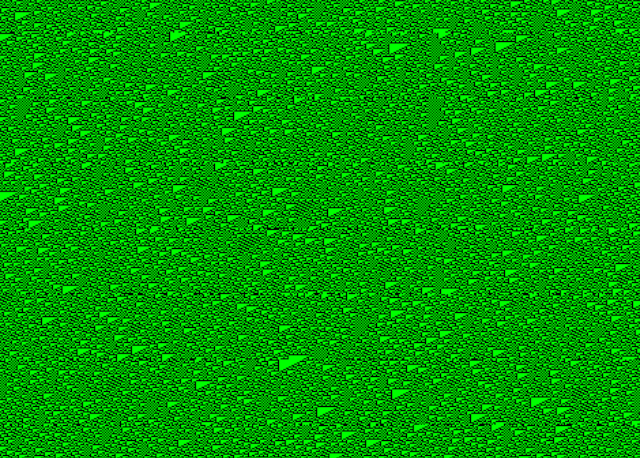
Write a Shadertoy shader that draws this pattern.

```glsl
const float CELLS_ACROSS = 470.0;
const float SOFT_WIDTH = 0.96;   // blur footprint, in cells
const float TONE = 0.68;         // brightens the half tones
const int BAND_ROWS = 48;        // rows grown from one random seed row
const vec3 INK = vec3(0.0);
const vec3 GREEN = vec3(0.0, 1.0, 0.0);

// Integer hash: 32 random bits per call
uint hashBits(uint n) {
    n = n * 747796405u + 2891336453u;
    n = ((n >> ((n >> 28u) + 4u)) ^ n) * 277803737u;
    return (n >> 22u) ^ n;
}

uint seedWord(int word, int band) {
    return hashBits(uint(word) + hashBits(uint(band)));
}

// Shift a 128 cell row so that each cell sees a neighbour on its right
uvec4 rightNeighbour(uvec4 row, uint steps) {
    return (row >> steps) | (uvec4(row.yzw, 0u) << (32u - steps));
}

// One generation of a chaotic cellular automaton:
// a cell flips when either of the two cells to its right is set
uvec4 evolve(uvec4 row) {
    return row ^ (rightNeighbour(row, 1u) | rightNeighbour(row, 2u));
}

// 128 cells of the given row, starting at the given word
uvec4 growRow(int word, int rowIndex) {
    int band = rowIndex / BAND_ROWS;
    int generations = rowIndex - band * BAND_ROWS;
    uvec4 row = uvec4(seedWord(word, band), seedWord(word + 1, band),
                      seedWord(word + 2, band), seedWord(word + 3, band));
    for (int i = 0; i < BAND_ROWS; i++) {
        if (i >= generations) break;
        row = evolve(row);
    }
    return row;
}

float cellInk(uvec4 row, int i) {
    return float((row[i >> 5] >> uint(i & 31)) & 1u);
}

// Share of a footprint centred at p that falls on the cell [cell, cell + 1]
float overlap(float p, float cell, float width) {
    float lo = max(p - 0.5 * width, cell);
    float hi = min(p + 0.5 * width, cell + 1.0);
    return max(hi - lo, 0.0) / width;
}

// Ink coverage, filtered over the 3 by 3 cells around p
float inkCoverage(vec2 p, float width) {
    ivec2 corner = ivec2(floor(p)) - 1;
    int word = corner.x >> 5;
    int firstBit = corner.x & 31;
    float ink = 0.0;
    for (int j = 0; j < 3; j++) {
        float rowWeight = overlap(p.y, float(corner.y + j), width);
        if (rowWeight <= 0.0) continue;
        uvec4 row = growRow(word, corner.y + j);
        for (int i = 0; i < 3; i++) {
            float weight = rowWeight * overlap(p.x, float(corner.x + i), width);
            ink += weight * cellInk(row, firstBit + i);
        }
    }
    return ink;
}

void mainImage(out vec4 fragColor, in vec2 fragCoord) {
    // Cell space: rows count downwards from the top edge
    float cellsPerPixel = CELLS_ACROSS / iResolution.x;
    vec2 p = vec2(fragCoord.x, iResolution.y - fragCoord.y) * cellsPerPixel;
    p += vec2(64.0, 24.0);

    float width = clamp(cellsPerPixel, SOFT_WIDTH, 2.0);
    float light = pow(clamp(1.0 - inkCoverage(p, width), 0.0, 1.0), TONE);
    fragColor = vec4(mix(INK, GREEN, light), 1.0);
}
```
